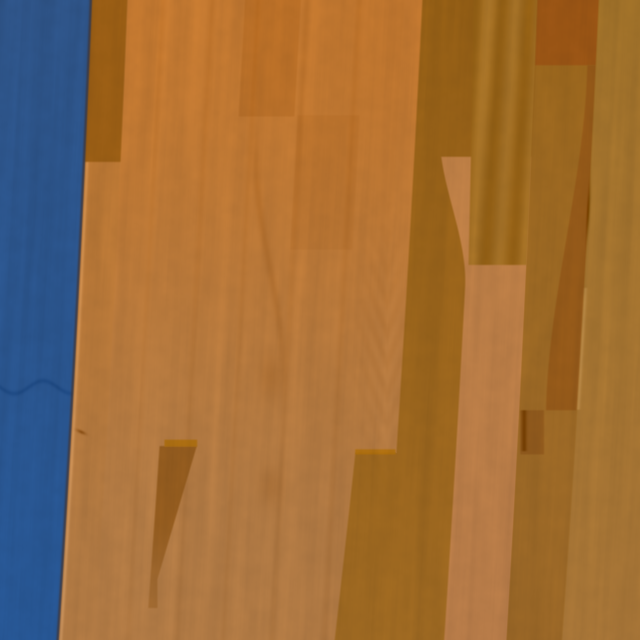
This texture is drawn by a Shadertoy shader. Its source:

```glsl
// Slanted wooden floor planks in honey, ochre and pink tones beside a painted blue board.

float hash(vec2 p) {
    p = fract(p * vec2(0.1031, 0.1173));
    p += dot(p, p.yx + 33.33);
    return fract((p.x + p.y) * p.x * 17.0);
}

float noise(vec2 p) {
    vec2 i = floor(p), f = fract(p);
    f = f * f * (3.0 - 2.0 * f);
    return mix(mix(hash(i), hash(i + vec2(1, 0)), f.x),
               mix(hash(i + vec2(0, 1)), hash(i + vec2(1, 1)), f.x), f.y);
}

float fbm(vec2 p) {
    float sum = 0.0, amp = 0.5;
    for (int i = 0; i < 4; i++) {
        sum += amp * noise(p);
        p = p * 2.03 + 7.1;
        amp *= 0.5;
    }
    return sum;
}

// Antialiased step: 1 where x exceeds the edge
float after(float edge, float x) {
    return smoothstep(-0.0022, 0.0022, x - edge);
}

float between(float lo, float hi, float x) {
    return after(lo, x) * (1.0 - after(hi, x));
}

// Gently bowed seam running from its top x to its bottom x
float seam(float top, float bottom, float h) {
    return mix(top, bottom, h) + 0.012 * h * (1.0 - h);
}

// Soft vertical streak
float streak(float center, float width, float x) {
    float d = (x - center) / width;
    return exp(-d * d);
}

void mainImage(out vec4 fragColor, in vec2 fragCoord) {
    vec2 uv = fragCoord / iResolution.xy;
    float x = uv.x, h = 1.0 - uv.y;          // h runs downward from the top
    float u = x + 0.055 * h;                 // coordinate along the leaning planks

    // Main seams
    float blueEdge  = seam(0.143, 0.091, h);
    float leftSeam  = seam(0.199, 0.148, h);
    float fieldEdge = seam(0.660, 0.599, h);
    float greenEdge = seam(0.740, 0.714, h);
    float pinkRight = seam(0.840, 0.792, h);
    float lastSeam  = seam(0.936, 0.878, h);
    float pinkLeft  = seam(0.748, 0.694, h) - 0.052 * (1.0 - smoothstep(0.2, 0.45, h));

    // Wood palette
    vec3 honey = mix(vec3(0.755, 0.465, 0.185), vec3(0.690, 0.475, 0.265), smoothstep(0.0, 0.9, h));
    vec3 ochre = mix(vec3(0.575, 0.365, 0.080), vec3(0.610, 0.405, 0.130), h);
    vec3 pink  = mix(vec3(0.735, 0.490, 0.260), vec3(0.720, 0.485, 0.285), h);
    vec3 rust  = vec3(0.600, 0.330, 0.080);
    vec3 olive = mix(vec3(0.630, 0.445, 0.160), vec3(0.650, 0.455, 0.215), h);

    // Honey field with faint inner boards
    vec3 col = honey;
    col -= 0.035 * between(0.383, 0.470, u) * (1.0 - after(0.182, h));
    col -= 0.018 * between(0.475, 0.572, u) * between(0.18, 0.39, h);
    for (int i = 0; i < 5; i++) {
        float k = float(i);
        float line = 0.245 + 0.076 * k + 0.01 * hash(vec2(k, 3.0));
        col -= 0.018 * streak(line + 0.006, 0.005, u);
        col += 0.012 * (hash(vec2(k, 9.0)) - 0.5) * between(line, line + 0.076, u);
    }
    float vein = 0.400 + 0.042 * smoothstep(0.25, 0.58, h);
    col -= 0.035 * streak(vein, 0.006, x) * smoothstep(0.15, 0.3, h) * (1.0 - smoothstep(0.5, 0.65, h));
    col -= 0.04 * streak(0.423, 0.018, x) * (streak(0.59, 0.035, h) + streak(0.76, 0.03, h));

    // Narrow board beside the blue one, rust coloured on top
    float narrow = 1.0 - after(leftSeam, x);
    col = mix(col, mix(vec3(0.70, 0.455, 0.20), honey, h), narrow * 0.7);
    col = mix(col, rust + vec3(0.0, 0.035, 0.0), narrow * (1.0 - after(0.253, h)));

    // Tapered dark sliver at the lower left
    float sliverRight = mix(0.308, 0.246, clamp((h - 0.695) / 0.21, 0.0, 1.0));
    float sliver = between(seam(0.290, 0.228, h), sliverRight, x) * between(0.697, 0.95, h);
    col = mix(col, vec3(0.58, 0.36, 0.12), sliver * (1.0 - 0.5 * smoothstep(0.8, 0.94, h)));

    // Ochre boards with the lower step to the left
    float step1 = after(seam(0.625, 0.523, h), x) * after(0.707, h);
    col = mix(col, ochre, max(step1, after(fieldEdge, x)));

    // Yellow end caps
    vec3 cap = vec3(0.68, 0.43, 0.04);
    col = mix(col, cap, 0.85 * between(0.257, 0.308, x) * between(0.687, 0.698, h));
    col = mix(col, cap, 0.85 * between(0.555, 0.618, x) * between(0.702, 0.710, h));

    // Pink board and the olive board above it
    col = mix(col, pink, between(pinkLeft, pinkRight, x) * after(0.245, h));
    float green = between(greenEdge, pinkRight, x) * (1.0 - after(0.414, h));
    vec3 striped = vec3(0.605, 0.405, 0.115) + 0.035 * sin(u * 150.0 + 1.5 * h);
    col = mix(col, striped, green);

    // Ochre strip with rust block, rust wedge and dark knot
    float strip = between(pinkRight, lastSeam, x);
    col = mix(col, mix(ochre + vec3(0.025, 0.03, 0.025), vec3(0.60, 0.40, 0.15), h), strip);
    col = mix(col, rust, strip * (1.0 - after(0.102, h)));
    float wedgeLeft = mix(0.918, 0.853, smoothstep(0.08, 0.66, h));
    float wedge = strip * after(wedgeLeft, x) * between(0.102, 0.641, h);
    col = mix(col, vec3(0.57, 0.335, 0.09), 0.85 * wedge);
    float knot = between(0.813, 0.850, x) * between(0.641, 0.71, h);
    col = mix(col, vec3(0.53, 0.31, 0.09), 0.6 * knot);
    col -= 0.10 * streak(0.819, 0.004, x) * between(0.641, 0.705, h);

    // Olive board on the right
    col = mix(col, olive, after(lastSeam, x));
    col -= 0.13 * streak(lastSeam, 0.0025, x) * streak(0.33, 0.04, h);
    col += 0.07 * streak(lastSeam + 0.002, 0.003, x) * between(0.45, 0.64, h);

    // Wood grain: long fibres, warped figure and fine mottling
    float fibre = fbm(vec2(u * 75.0, h * 2.5)) - 0.47;
    float warp = fbm(vec2(u * 8.0, h * 3.0));
    float figure = sin(u * 110.0 + warp * 16.0);
    float mottle = fbm(uv * 55.0) - 0.47;
    col *= 1.0 + 0.10 * fibre + 0.012 * figure + 0.05 * mottle;
    float chevron = sin(130.0 * h + 900.0 * abs(x - 0.605) * 0.35);
    col += 0.010 * chevron * streak(0.600, 0.035, x) * streak(0.55, 0.16, h) * (1.0 - after(fieldEdge, x));

    // Painted blue board with its thin lit and shaded rim
    vec3 blue = mix(vec3(0.180, 0.325, 0.525), vec3(0.150, 0.335, 0.575), h);
    blue *= 1.0 + 0.13 * fibre + 0.06 * mottle;
    blue -= 0.04 * streak(0.605 + 0.01 * sin(x * 70.0), 0.004, h);
    col += 0.08 * streak(blueEdge + 0.004, 0.003, x) * after(0.253, h);
    col = mix(blue, col, after(blueEdge, x));
    col = mix(col, vec3(0.25, 0.20, 0.20), 0.65 * streak(blueEdge - 0.001, 0.0025, x));
    col -= 0.15 * streak(0.127, 0.007, x) * streak(0.675 + 0.4 * (x - 0.127), 0.003, h);

    fragColor = vec4(clamp(col, 0.0, 1.0), 1.0);
}
```
